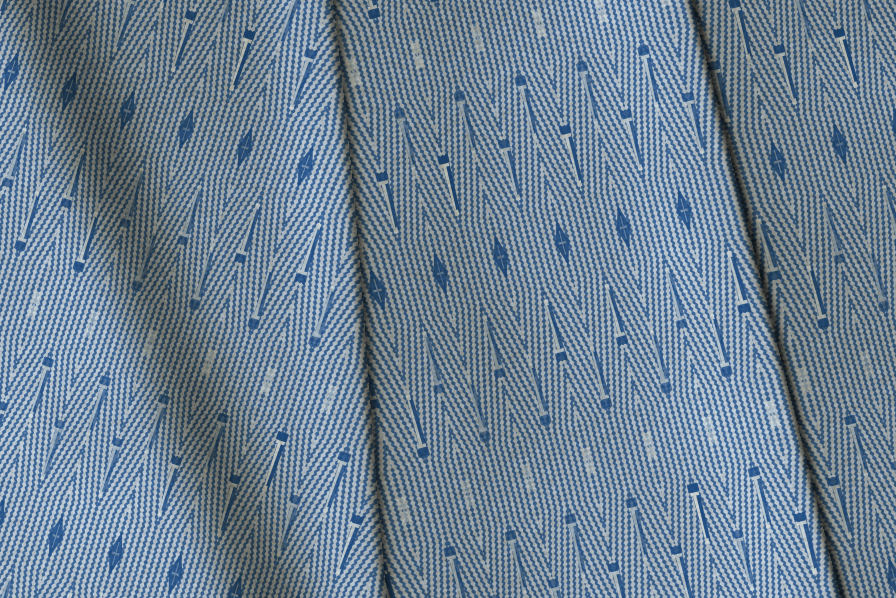
This texture is drawn by a Shadertoy shader. Its source:

```glsl
// Draped blue cloth woven with nested, elongated hexagons of beaded thread.
// Three panels of one brick lattice tilt differently and meet at two creases;
// spindles sit near the hexagon tips, and soft folds and wear shade the cloth.

#define COLUMN_WIDTH 0.1086   // hexagon spacing along a row
#define ROW_HEIGHT 0.376      // hexagon spacing along a column
#define SIDE 0.18             // half length of the straight sides, in rows
#define THREADS 5.0           // nested threads per hexagon
#define BEADS 110.0           // stitches per canvas height
#define SPINDLE_POS 0.63      // spindle distance from the centre, in rows
#define SPINDLE_HALF 0.046    // half length of a spindle
#define WEAR 0.16             // strength of fading and grain
#define THREAD_COLOR vec3(0.69, 0.72, 0.725)
#define GROUND_COLOR vec3(0.22, 0.37, 0.53)
#define DARK_COLOR vec3(0.12, 0.29, 0.48)
#define CREAM_COLOR vec3(0.80, 0.81, 0.77)

const float TAU = 6.28318;

float hash(vec2 p) {
    return fract(sin(dot(p, vec2(127.1, 311.7))) * 43758.5453);
}

float noise(vec2 p) {
    vec2 i = floor(p), f = fract(p);
    f = f * f * (3.0 - 2.0 * f);
    return mix(mix(hash(i), hash(i + vec2(1, 0)), f.x),
               mix(hash(i + vec2(0, 1)), hash(i + vec2(1, 1)), f.x), f.y);
}

float bump(float x, float width) {
    return exp(-x * x / (width * width));
}

// Coverage of a shape from its signed distance
float fill(float dist) {
    float pixel = 1.0 / iResolution.y;
    return 1.0 - smoothstep(-0.7 * pixel, 0.7 * pixel, dist);
}

float box(vec2 p, vec2 halfSize) {
    vec2 q = abs(p) - halfSize;
    return fill(max(q.x, q.y));
}

// Spindle with its forked foot towards +y
vec3 addSpindle(vec3 col, vec2 p, float strength) {
    float along = clamp(0.5 + 0.5 * p.y / SPINDLE_HALF, 0.0, 1.0);
    float body = mix(0.002, 0.0042, along);
    float spikes = 0.004 * abs(fract(p.x / 0.007) - 0.5);
    float foot = box(p - vec2(0, SPINDLE_HALF + 0.004 + spikes), vec2(0.0095, 0.007));
    float spear = box(p - vec2(0.002, 0), vec2(body + 0.0025, SPINDLE_HALF));
    col = mix(col, DARK_COLOR, max(foot, spear) * strength);
    float bar = box(p + vec2(0.001, 0), vec2(body * 0.75, SPINDLE_HALF - 0.004));
    float cap = box(p - vec2(0, SPINDLE_HALF - 0.006), vec2(0.0075, 0.003));
    float knot = box(p + vec2(0, SPINDLE_HALF), vec2(0.0035, 0.005));
    return mix(col, CREAM_COLOR, max(bar, max(cap, knot)) * strength);
}

// Dark lozenge with a cross on even rows, pale hourglass on odd rows
vec3 addCentre(vec3 col, vec2 p, float odd, float strength) {
    vec2 q = abs(p);
    if (odd > 0.5) {
        float glass = fill(max(q.x - 0.0015 - 0.28 * q.y, q.y - 0.022));
        return mix(col, CREAM_COLOR, glass * strength * 0.75);
    }
    float lozenge = fill((q.x / 0.012 + q.y / 0.04 - 1.0) * 0.011);
    float cross = max(box(p, vec2(0.001, 0.021)), box(p, vec2(0.006, 0.002)));
    col = mix(col, DARK_COLOR, lozenge * 0.9);
    return mix(col, THREAD_COLOR, cross * strength * 0.7);
}

// Woven pattern; uv runs along rows (x) and down columns (y)
vec3 weave(vec2 uv) {
    vec2 lattice = uv / vec2(COLUMN_WIDTH, ROW_HEIGHT);
    float band = floor(lattice.y);
    float footSide = mod(band, 2.0) < 0.5 ? 1.0 : -1.0;

    // Distance to the nearest hexagon axis among the two rows
    float ring = 9.0;
    for (int i = 0; i < 2; i++) {
        float row = band + float(i);
        float across = abs(fract(lattice.x - 0.5 * row + 0.5) - 0.5);
        float taper = max(0.0, abs(lattice.y - row) - SIDE) / (1.0 - 2.0 * SIDE);
        ring = min(ring, 2.0 * across + taper);
    }

    // Beaded threads, staggered from one to the next
    float phase = ring * THREADS;
    float stitch = cos(TAU * (uv.y * BEADS + 0.5 * floor(phase)));
    float wave = -cos(TAU * phase) + 0.55 * stitch + 0.12;
    float thread = smoothstep(-0.75, 0.75, wave);
    vec3 col = mix(GROUND_COLOR, THREAD_COLOR, thread);

    // Motifs of both rows, each faded by its own amount
    for (int i = 0; i < 2; i++) {
        float row = band + float(i);
        float a = lattice.x - 0.5 * row;
        float column = floor(a + 0.5);
        vec2 p = vec2(a - column, lattice.y - row);
        vec2 size = vec2(COLUMN_WIDTH, ROW_HEIGHT);
        float strength = mix(0.6, 1.0, hash(vec2(column, row)));
        col = addCentre(col, p * size, mod(row, 2.0), strength);
        p.y = (p.y - sign(p.y) * SPINDLE_POS) * footSide;
        col = addSpindle(col, p * size, strength);
    }
    return col;
}

void mainImage(out vec4 fragColor, in vec2 fragCoord) {
    vec2 p = fragCoord / iResolution.y;
    p.y = 1.0 - p.y;
    float crease1 = p.x - 0.557 - 0.094 * p.y - 0.004 * sin(5.0 * p.y);
    float crease2 = p.x - 1.156 - 0.25 * p.y;
    float valley = p.x - 0.02 - 0.37 * p.y;

    // Each panel: lattice origin and tilt
    vec3 panel = crease1 < 0.0 ? vec3(0.381, 0.115, -0.32)
               : crease2 < 0.0 ? vec3(0.619, 0.651, 0.26) : vec3(1.334, 0.637, 0.28);
    vec2 q = p + 0.007 * (vec2(noise(p * 5.0), noise(p * 5.0 + 9.0)) - 0.5);
    q.x += 0.012 * (sign(crease1) * exp(-abs(crease1) / 0.035)
                  + sign(crease2) * exp(-abs(crease2) / 0.03));
    vec2 uv = vec2(q.x - panel.z * q.y, q.y + panel.z * q.x) - panel.xy;
    vec3 col = weave(uv);

    // Folds: lit shoulders, soft valleys and narrow dark creases
    float light = 0.97 + 0.09 * (1.0 - smoothstep(-0.06, 0.03, valley));
    light -= 0.33 * bump(valley - 0.06, 0.075);
    light -= 0.13 * bump(p.x - 0.3, 0.2) * (1.0 - smoothstep(0.1, 0.55, p.y));
    light += 0.10 * bump(crease1 + 0.075, 0.05) - 0.10 * bump(crease1 - 0.17, 0.12);
    light += 0.09 * bump(crease2 + 0.12, 0.10);
    light -= 0.20 * step(0.0, crease1) * exp(-abs(crease1) / 0.05);
    light -= (0.08 + 0.14 * exp(-abs(crease2) / 0.05)) * step(0.0, crease2);
    light *= 1.0 - 0.5 * bump(crease1, 0.011);
    light *= 1.0 - 0.65 * bump(crease2 - 0.002, 0.010);

    // Uneven dye and fine grain
    light += WEAR * 0.5 * (noise(p * 7.0) - 0.5);
    light += WEAR * (noise(p * 300.0) - 0.5);
    vec3 shadowTint = mix(vec3(1.03, 1.0, 0.93), vec3(0.98, 1.0, 1.04),
                          smoothstep(0.65, 1.05, light));
    fragColor = vec4(clamp(col * light * shadowTint, 0.0, 1.0), 1.0);
}
```
